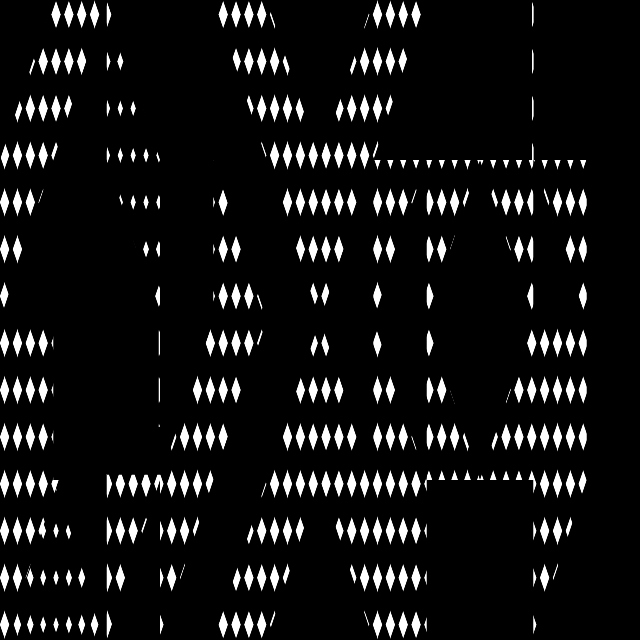
This pattern is drawn by a Shadertoy shader. Its source:

```glsl
// White diamonds on black, cut by slanted bands and crossing wedges on a 12 by 12 grid.

// Signed inset from a strip with left and right edges: positive inside.
float span(float x, float left, float right) {
    return min(x - left, right - x);
}

// Coverage of one repeated tall diamond, scaled about its centre.
float diamond(vec2 offset, float size, float pixel) {
    vec2 halfSize = vec2(0.088, 0.255) * size;
    float inset = (1.0 - dot(abs(offset) / halfSize, vec2(1.0))) * halfSize.x;
    return smoothstep(-0.5 * pixel, 0.5 * pixel, inset);
}

// Region that holds full-size diamonds; y runs downward.
float fullRegion(vec2 p) {
    float x = p.x, y = p.y;
    float slant = y / 3.0;
    float fall = (y - 9.0) / 3.0;
    float v = abs(y - 6.0);
    float wedge = v / 3.0;
    float bottom = y - 9.0;
    float lowerMiddle = span(y, 6.0, 9.0);

    // Left bands
    float m = min(span(x, 1.0 - slant, 2.0 - slant), 6.0 - y);
    m = max(m, min(span(x, -1.0, 1.0), lowerMiddle));
    m = max(m, min(span(x, -1.0, 1.1 - fall), bottom));

    // Inner left wedges and the band below them
    m = max(m, min(span(x, 4.0, 3.0 + slant), span(y, 3.0, 6.0)));
    m = max(m, min(span(x, 3.0 - fall, 4.0 - fall), lowerMiddle));
    m = max(m, min(span(x, 2.0, 3.0 - fall), bottom + 0.1));
    m = max(m, min(span(x, 3.0, 4.0 - fall), bottom + 0.1));

    // Central cross with its squared lower right arm
    m = max(m, span(abs(x - 6.0), wedge - 1.0, wedge));
    m = max(m, min(span(x, max(7.0, 5.0 + wedge), 8.0), bottom));

    // Facing wedges on the right
    float sides = max(span(x, 7.0, 7.0 + wedge), span(x, 8.0, 8.0 + wedge));
    sides = max(sides, span(x, 10.0 - wedge, y < 6.0 ? 10.0 : 11.0));
    sides = max(sides, span(x, 11.0 - wedge, 11.0));
    m = max(m, min(sides, 3.0 - v));
    m = max(m, min(span(x, 10.0, 11.0 - fall), bottom));

    // Thin upright seams
    m = max(m, min(span(x, 9.975, 10.005), 3.0 - y));
    return max(m, min(span(x, 2.975, 3.0), span(y, 6.0, 8.0)));
}

// Region that holds shrunken diamonds.
float smallRegion(vec2 p) {
    float slant = p.y / 3.0;
    float upper = min(span(p.x, 2.0, 3.0), span(p.x, 1.0 + slant, 2.0 + slant));
    float lower = min(span(p.x, -1.0, slant - 2.0), p.y - 9.0);
    return max(min(upper, 6.0 - p.y), lower);
}

void mainImage(out vec4 fragColor, in vec2 fragCoord) {
    vec2 p = 12.0 * fragCoord / iResolution.xy;
    p.y = 12.0 - p.y;
    float pixel = 12.0 / min(iResolution.x, iResolution.y);

    // Repeated diamond lattice
    vec2 pitch = vec2(0.2411, 0.88);
    vec2 cell = floor((p - vec2(0.086, 0.273)) / pitch + 0.5);
    vec2 center = vec2(0.086, 0.273) + cell * pitch;
    vec2 offset = p - center;

    // Shrinkage eases away from the seams
    float size = center.y < 6.0
        ? 0.55 + 0.4 * pow(abs(center.y - 3.0) / 3.0, 3.0)
        : 0.55 + 0.35 * abs(center.x - 1.0);

    float full = smoothstep(-0.5 * pixel, 0.5 * pixel, fullRegion(p));
    float small = smoothstep(-0.5 * pixel, 0.5 * pixel, smallRegion(p));
    float ink = max(full * diamond(offset, 1.0, pixel),
                    small * diamond(offset, min(size, 1.0), pixel));
    fragColor = vec4(vec3(ink), 1.0);
}
```
